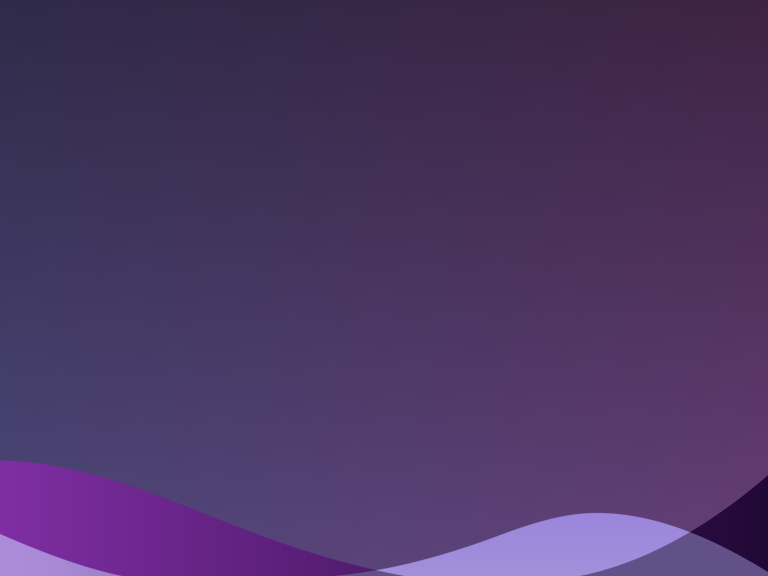
This background is drawn by a WebGL 2 fragment shader. Its source:

```glsl
#version 300 es
precision highp float;

uniform vec2 u_resolution;
out vec4 fragColor;

// Sky corner colours
const vec3 SKY_TOP_LEFT = vec3(0.184, 0.165, 0.284);
const vec3 SKY_TOP_RIGHT = vec3(0.243, 0.138, 0.262);
const vec3 SKY_LOW_LEFT = vec3(0.306, 0.284, 0.488);
const vec3 SKY_LOW_RIGHT = vec3(0.404, 0.248, 0.472);

// Wave colours
const vec3 VIOLET_LEFT = vec3(0.500, 0.180, 0.640);
const vec3 VIOLET_RIGHT = vec3(0.125, 0.030, 0.205);
const vec3 LILAC_CREST = vec3(0.608, 0.522, 0.863);
const vec3 LILAC_BASE = vec3(0.635, 0.565, 0.855);
const vec3 OVERLAP_LEFT = vec3(0.675, 0.550, 0.850);
const vec3 OVERLAP_RIGHT = vec3(0.385, 0.318, 0.535);
const float LILAC_HEIGHT = 0.11;

// Wave knots: x, height, slope
const int KNOTS = 6;
const vec3 VIOLET_WAVE[KNOTS] = vec3[KNOTS](
  vec3(0.0, 0.2005, -0.02), vec3(0.28, 0.101, -0.54),
  vec3(0.527, 0.0, -0.24), vec3(0.64, -0.03, 0.0),
  vec3(0.755, 0.0, 0.27), vec3(1.0, 0.175, 1.15));
const vec3 LILAC_WAVE[KNOTS] = vec3[KNOTS](
  vec3(0.0, 0.073, -0.58), vec3(0.159, 0.0, -0.28),
  vec3(0.434, 0.0, 0.12), vec3(0.651, 0.071, 0.5),
  vec3(0.777, 0.1095, 0.0), vec3(1.0, 0.007, -0.82));

// Cubic Hermite segment between two knots
float hermite(float x, vec3 a, vec3 b) {
  float span = b.x - a.x;
  float t = (x - a.x) / span;
  float s = 1.0 - t;
  float ends = mix(a.y, b.y, t * t * (3.0 - 2.0 * t));
  return ends + span * t * s * (s * a.z - t * b.z);
}

float waveHeight(float x, vec3 knots[KNOTS]) {
  float height = 0.0;
  for (int i = 0; i < KNOTS - 1; i++) {
    if (x >= knots[i].x) height = hermite(x, knots[i], knots[i + 1]);
  }
  return height;
}

// Soft coverage of the area under a wave
float coverage(vec2 uv, vec3 knots[KNOTS]) {
  float edge = 0.8 / u_resolution.y;
  return smoothstep(-edge, edge, waveHeight(uv.x, knots) - uv.y);
}

void main() {
  vec2 uv = gl_FragCoord.xy / u_resolution;

  // Sky blended between its four corners
  vec3 low = mix(SKY_LOW_LEFT, SKY_LOW_RIGHT, uv.x);
  vec3 top = mix(SKY_TOP_LEFT, SKY_TOP_RIGHT, uv.x);
  vec3 sky = mix(low, top, uv.y);

  // Wave fills, with a separate tint where they cross
  vec3 violet = mix(VIOLET_LEFT, VIOLET_RIGHT, uv.x);
  vec3 lilac = mix(LILAC_BASE, LILAC_CREST, clamp(uv.y / LILAC_HEIGHT, 0.0, 1.0));
  vec3 overlap = mix(OVERLAP_LEFT, OVERLAP_RIGHT, smoothstep(0.0, 0.5, uv.x));

  float violetMask = coverage(uv, VIOLET_WAVE);
  float lilacMask = coverage(uv, LILAC_WAVE);
  vec3 behind = mix(sky, violet, violetMask);
  vec3 front = mix(lilac, overlap, violetMask);
  fragColor = vec4(mix(behind, front, lilacMask), 1.0);
}
```
